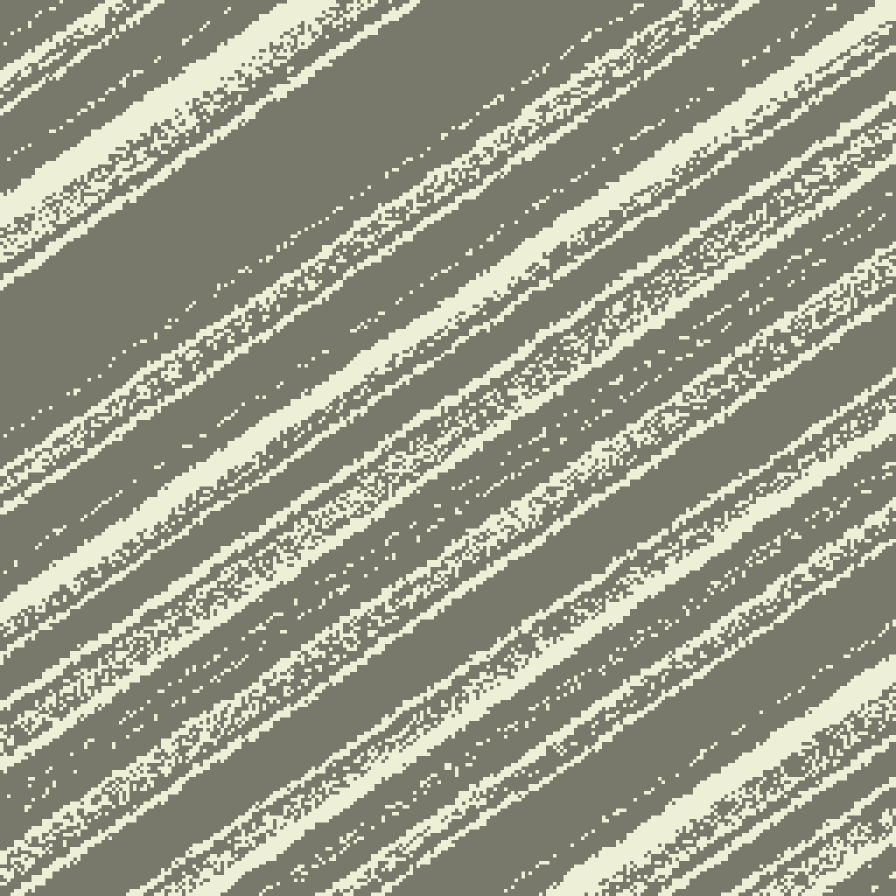
Write a WebGL 1 fragment shader that draws this pattern.

```glsl
precision highp float;
// Slanted bundles of ragged, speckled streaks, pale on olive grey, in coarse grains.

uniform vec2 u_resolution;

float hash(vec2 p) {
  return fract(sin(dot(p, vec2(12.9898, 78.233))) * 43758.5453);
}

float valueNoise(vec2 p) {
  vec2 i = floor(p), f = fract(p);
  f = f * f * (3.0 - 2.0 * f);
  return mix(mix(hash(i), hash(i + vec2(1.0, 0.0)), f.x),
             mix(hash(i + vec2(0.0, 1.0)), hash(i + vec2(1.0, 1.0)), f.x), f.y);
}

// Coverage of a strip from lo to hi; the soft rim turns ragged once grained.
float strip(float d, float lo, float hi) {
  const float rim = 0.0045;
  return smoothstep(-rim, rim, d - lo) * smoothstep(-rim, rim, hi - d);
}

// Chance that a grain at p is pale.
float streakDensity(vec2 p) {
  float along = dot(p, vec2(0.826, 0.564));
  float across = 1.0 - p.y + 0.683 * p.x;
  across += 0.006 * (valueNoise(vec2(along * 28.0, across * 25.0)) - 0.5);

  // Fine lanes that streak the speckled strips.
  float lane = valueNoise(vec2(along * 7.0, across * 190.0));
  float speckle = mix(0.1, 0.85, lane);

  float density = 0.0;
  for (int n = 0; n < 11; n++) {
    float i = float(n);
    if (n == 2) continue; // one wide bare gap
    float a = fract(i * 0.618 + 0.3);
    float b = fract(i * 0.755 + 0.2);
    float start = 0.07 + 0.148 * i + 0.03 * (hash(vec2(i, 7.0)) - 0.5);
    float solidEnd = 0.010 + 0.034 * a * a;
    float speckleEnd = solidEnd + 0.008 + 0.034 * b;
    float d = across - start;
    // Some bundles carry their speckle on the upper side.
    if (fract(i * 0.37 + 0.1) > 0.6) d = 0.07 - d;

    float thin = speckleEnd + 0.012;
    density = max(density, strip(d, 0.0, solidEnd));
    density = max(density, speckle * strip(d, solidEnd, speckleEnd));
    density = max(density, strip(d, thin, thin + 0.007 + 0.006 * b));
    density = max(density, 0.55 * strip(d, -0.034, -0.030));
  }
  return density;
}

void main() {
  const float grains = 256.0;
  vec3 olive = vec3(0.47, 0.47, 0.42);
  vec3 cream = vec3(0.93, 0.94, 0.84);

  // Four samples per pixel smooth the grain borders.
  float pale = 0.0;
  for (int s = 0; s < 4; s++) {
    float k = float(s);
    vec2 offset = vec2(mod(k, 2.0), floor(k / 2.0)) * 0.5 - 0.25;
    vec2 cell = floor((gl_FragCoord.xy + offset) / u_resolution * grains);
    float threshold = 0.02 + 0.96 * hash(cell + 3.0);
    pale += 0.25 * step(threshold, streakDensity((cell + 0.5) / grains));
  }
  gl_FragColor = vec4(mix(olive, cream, pale), 1.0);
}
```
